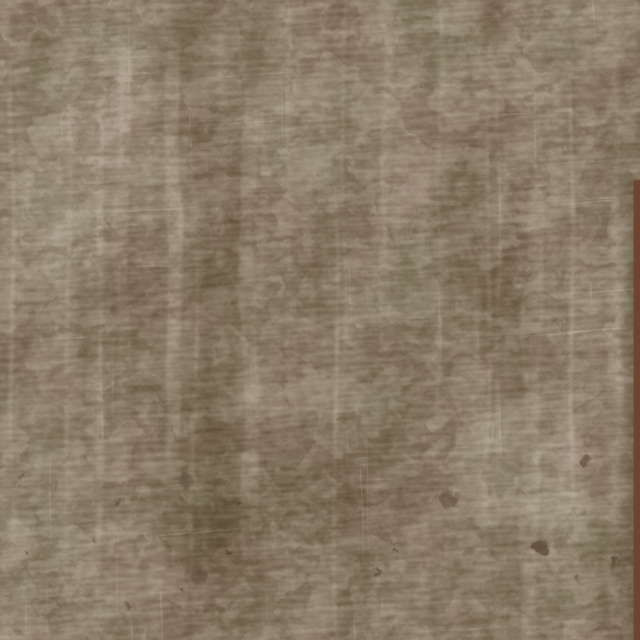
A WebGL 2 fragment shader for this texture:

```glsl
#version 300 es
precision highp float;
// Weathered plaster wall: brushed grain, pale vertical drips, scratches, chips and brown stains.
uniform vec2 u_resolution;
out vec4 fragColor;

vec2 hash2(vec2 p) {
  vec3 q = fract(p.xyx * vec3(0.1031, 0.1030, 0.0973));
  q += dot(q, q.yzx + 33.33);
  return fract((q.xx + q.yz) * q.zy);
}

vec2 gradientAt(vec2 cell) {
  float angle = 6.2832 * hash2(cell + 57.0).x;
  return vec2(cos(angle), sin(angle));
}

float gradientNoise(vec2 p) {
  vec2 i = floor(p), f = fract(p);
  vec2 u = f * f * f * (f * (f * 6.0 - 15.0) + 10.0);
  vec2 e = vec2(0.0, 1.0);
  float low = mix(dot(gradientAt(i), f), dot(gradientAt(i + e.yx), f - e.yx), u.x);
  float high = mix(dot(gradientAt(i + e.xy), f - e.xy), dot(gradientAt(i + e.yy), f - e.yy), u.x);
  return mix(low, high, u.y);
}

float fbm(vec2 p) {
  float sum = 0.0, amplitude = 1.0;
  for (int i = 0; i < 4; i++) {
    sum += amplitude * gradientNoise(p);
    p = mat2(1.6, 1.2, -1.2, 1.6) * p + 17.3;
    amplitude *= 0.5;
  }
  return sum;
}

float bump(vec2 p, vec2 center, vec2 size) {
  vec2 d = (p - center) / size;
  return exp(-dot(d, d));
}

// Soft pale runs that wander slightly on their way down
float drips(vec2 p) {
  float sum = 0.0;
  for (int i = 0; i < 17; i++) {
    float id = float(i);
    vec2 a = hash2(vec2(id, 3.0)), b = hash2(vec2(id, 8.0));
    float x = (id + a.x) / 17.0 + 0.012 * gradientNoise(vec2(id * 7.3, p.y * 4.0));
    float width = mix(0.003, 0.016, b.x * b.x) * (1.0 + 0.7 * gradientNoise(vec2(id, p.y * 7.0)));
    float reach = smoothstep(0.42, 0.25, abs(p.y - mix(0.3, 0.8, a.y)));
    float band = smoothstep(width + 0.004, width - 0.004, abs(p.x - x));
    sum += band * reach * mix(0.10, 0.26, b.y) * (0.8 + gradientNoise(p * vec2(30.0, 14.0)));
  }
  return sum;
}

// Thin broken lines running along the first axis
float scratches(vec2 p, float seed, float slope) {
  float sum = 0.0;
  for (int i = 0; i < 34; i++) {
    vec2 a = hash2(vec2(float(i), seed)), b = hash2(vec2(float(i), seed + 5.0));
    vec2 d = p - a;
    d.y -= d.x * slope * (0.4 + b.y) + 0.004 * gradientNoise(vec2(p.x * 9.0, float(i) * 3.7));
    float halfLength = mix(0.02, 0.13, b.x * b.x);
    float line = smoothstep(0.0024, 0.0004, abs(d.y)) * smoothstep(halfLength, halfLength * 0.4, abs(d.x));
    sum += line * (0.10 + 0.18 * b.y) * (0.7 + gradientNoise(p * 45.0));
  }
  return sum;
}

// Ragged little blots scattered between two heights
float blots(vec2 p, float seed, float low, float high, float maxRadius) {
  float cover = 0.0;
  vec2 ragged = p + 0.008 * vec2(fbm(p * 55.0), fbm(p * 55.0 + 31.0));
  for (int i = 0; i < 18; i++) {
    vec2 a = hash2(vec2(float(i), seed)), b = hash2(vec2(float(i), seed + 4.0));
    float radius = mix(0.003, maxRadius, b.x * b.x);
    vec2 d = (ragged - vec2(a.x, mix(low, high, a.y))) * vec2(1.0, 0.7 + 0.6 * b.y);
    cover = max(cover, smoothstep(radius + 0.003, radius - 0.003, length(d)) * (0.5 + 0.5 * b.y));
  }
  return cover;
}

void main() {
  vec2 p = gl_FragCoord.xy / u_resolution;
  vec2 brushed = vec2(p.x, p.y - 0.05 * p.x);

  // Broad light and dark areas
  float tone = 0.53 + 0.32 * fbm(p * vec2(6.0, 3.0) + 4.0);
  tone += 0.15 * bump(p, vec2(0.04, 0.75), vec2(0.22, 0.45));
  tone += 0.17 * bump(p, vec2(0.87, 0.26), vec2(0.12, 0.13));
  tone -= 0.20 * bump(p, vec2(0.35, 0.6), vec2(0.07, 0.6));
  tone -= 0.10 * bump(p, vec2(0.4, 0.2), vec2(0.3, 0.14));

  // Ragged mottling and fine horizontal grain
  float mottle = fbm(p * vec2(13.0, 17.0) + 0.8 * fbm(p * 22.0));
  tone += 0.24 * (smoothstep(-0.3, 0.3, mottle) - 0.5);
  tone += 0.24 * gradientNoise(brushed * vec2(19.0, 150.0)) + 0.14 * gradientNoise(brushed * vec2(8.0, 70.0));
  tone += 0.20 * fbm(p * vec2(60.0, 85.0)) + 0.14 * gradientNoise(p * vec2(42.0, 2.5));

  tone += drips(p) + scratches(p, 11.0, 0.06) + 0.8 * scratches(p.yx, 23.0, -0.02);
  tone += 0.25 * blots(p, 41.0, 0.4, 0.95, 0.010);

  vec3 color = mix(vec3(0.40, 0.335, 0.245), vec3(0.66, 0.61, 0.54), clamp(tone, -0.1, 1.1));
  color += vec3(0.014, -0.010, 0.004) * fbm(p * 7.0 + 50.0);
  color = mix(color, vec3(0.34, 0.26, 0.19), 0.75 * blots(p, 67.0, 0.03, 0.28, 0.015));

  // Rust-coloured strip on the right edge with a soft shadow beside it
  float stripHeight = smoothstep(0.722, 0.716, p.y);
  color *= 1.0 - 0.15 * stripHeight * smoothstep(0.965, 0.99, p.x);
  color = mix(color, vec3(0.43, 0.27, 0.19), stripHeight * smoothstep(0.988, 0.992, p.x));
  fragColor = vec4(color, 1.0);
}
```
